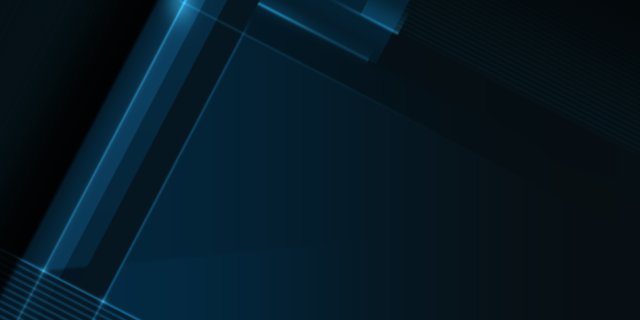
Give the GLSL for this background, as a Shadertoy shader.

```glsl
float hash(float n) {
    n = fract(n * 0.1031);
    n *= n + 33.33;
    return fract(n * (n + n));
}

// Soft step that never gets thinner than a pixel
float edge(float at, float x, float soft) {
    float w = max(soft, 0.75 / iResolution.y);
    return smoothstep(at - w, at + w, x);
}

float band(float a, float b, float x) {
    return edge(a, x, 0.004) * (1.0 - edge(b, x, 0.004));
}

float glow(float d, float width) {
    return exp(-d * d / (width * width));
}

// Fine parallel rules, soft enough to stay smooth
float rules(float x, float period) {
    return 0.5 + 0.5 * cos(6.28318 * x / period);
}

void mainImage(out vec4 fragColor, in vec2 fragCoord) {
    vec2 p = fragCoord / iResolution.y;
    p.y = 1.0 - p.y;

    // Slanted axes: u crosses the left bands, v crosses the falling edges
    float u = p.x + 0.525 * p.y;
    float v = p.y - 0.515 * p.x;

    // Main sheet, blue at the left and dark teal at the right
    vec3 deepBlue = vec3(0.010, 0.145, 0.228);
    vec3 nightTeal = vec3(0.028, 0.060, 0.078);
    vec3 col = mix(deepBlue, nightTeal, smoothstep(0.35, 1.85, p.x));
    float sheen = edge(0.859 - 0.093 * p.x, p.y, 0.008);
    col += vec3(0.0, 0.018, 0.030) * sheen * smoothstep(1.25, 0.4, p.x);

    // Dim margin above the sheet, melting away to the right
    float above = 1.0 - edge(-0.287, v, 0.005);
    col *= 1.0 - 0.24 * above * edge(0.81, u, 0.004) * smoothstep(2.1, 1.1, p.x);

    // Upper right: dark strip, then ruled slope fading to black
    float strip = 1.0 - edge(-0.405, v, 0.03);
    col = mix(col, vec3(0.020, 0.056, 0.074), strip * 0.7);
    float slope = 1.0 - edge(-0.545, v, 0.012);
    float fade = smoothstep(-1.05, -0.53, v);
    vec3 ruled = vec3(0.012, 0.030, 0.040)
               + vec3(0.012, 0.055, 0.073) * fade * (0.6 + 0.4 * rules(v, 0.0165));
    col = mix(col, ruled, slope);

    // Short glossy panel along the top
    float panel = band(0.78, 1.28, u) * (1.0 - edge(-0.405, v, 0.004));
    float panelLight = 0.85 + 0.3 * smoothstep(-0.41, -0.53, v);
    col = mix(col, vec3(0.014, 0.125, 0.190) * panelLight, panel * 0.85);
    float corner = band(1.15, 1.30, u) * (1.0 - edge(-0.535, v, 0.004)) * smoothstep(-0.64, -0.54, v);
    col += vec3(0.02, 0.11, 0.16) * corner;
    col += vec3(0.06, 0.22, 0.29) * glow(v + 0.535, 0.006) * band(1.0, 1.30, u) * smoothstep(0.95, 1.28, u);
    float rim = band(0.76, 1.25, u) * (0.35 + 0.65 * glow(u - 0.86, 0.16));
    col += vec3(0.08, 0.30, 0.40) * rim * glow(v + 0.405, 0.006);
    col += vec3(0.01, 0.09, 0.13) * rim * glow(v + 0.415, 0.028);

    // Left column of overlapping bands
    float lit = mix(1.0, 0.85, p.y) * (1.0 - 0.42 * sheen);
    col = mix(col, vec3(0.018, 0.088, 0.128), band(0.70, 0.812, u));
    col = mix(col, vec3(0.022, 0.165, 0.255) * lit, band(0.495, 0.71, u));
    col = mix(col, vec3(0.045, 0.255, 0.390) * lit, band(0.578, 0.642, u));
    col *= 1.0 - 0.3 * smoothstep(0.56, 0.49, u);

    // Far left: black shadow over faint random streaks
    float streak = hash(floor(u * 70.0) + 5.0) * rules(u + 0.5 / 70.0, 1.0 / 70.0);
    vec3 outside = vec3(0.014, 0.062, 0.082) + vec3(0.003, 0.012, 0.015) * streak;
    outside *= 1.0 - 0.85 * smoothstep(0.20, 0.45, u);
    col = mix(col, outside, 1.0 - edge(0.493, u, 0.010));

    // Lower left ruled corner
    float ruledCorner = edge(0.776, v, 0.004) * (0.12 + 0.88 * edge(0.49, u, 0.02));
    float hatch = rules(v - 0.776, 0.0235);
    col = mix(col, vec3(0.012, 0.095, 0.150), ruledCorner * 0.7);
    col += vec3(0.030, 0.120, 0.165) * hatch * hatch * ruledCorner;
    col += vec3(0.05, 0.17, 0.23) * glow(v - 0.776, 0.005) * (0.15 + 0.85 * edge(0.49, u, 0.04));

    // Thin highlights along the frame
    float mainLine = glow(u - 0.580, 0.005) + 0.2 * glow(u - 0.580, 0.016);
    col += vec3(0.07, 0.19, 0.23) * mainLine * mix(1.0, 0.65, p.y);
    float innerLine = glow(u - 0.816, 0.005) * smoothstep(0.04, 0.13, p.y);
    col += vec3(0.045, 0.145, 0.190) * innerLine * mix(0.65, 1.0, p.y);
    float topLine = glow(v + 0.287, 0.005) * edge(0.56, u, 0.01) * smoothstep(1.75, 0.6, u);
    col += vec3(0.025, 0.085, 0.110) * topLine;

    // Hot spots where the lines meet
    float topSpot = length((p - vec2(0.565, 0.005)) * vec2(1.0, 0.7));
    col += vec3(0.10, 0.27, 0.32) * glow(topSpot, 0.045) * edge(0.50, u, 0.02);
    col += vec3(0.06, 0.14, 0.17) * glow(length(vec2(u - 0.580, v - 0.776)), 0.016);
    col += vec3(0.06, 0.14, 0.17) * glow(length(vec2(u - 0.816, v - 0.776)), 0.016);

    fragColor = vec4(clamp(col, 0.0, 1.0), 1.0);
}
```
